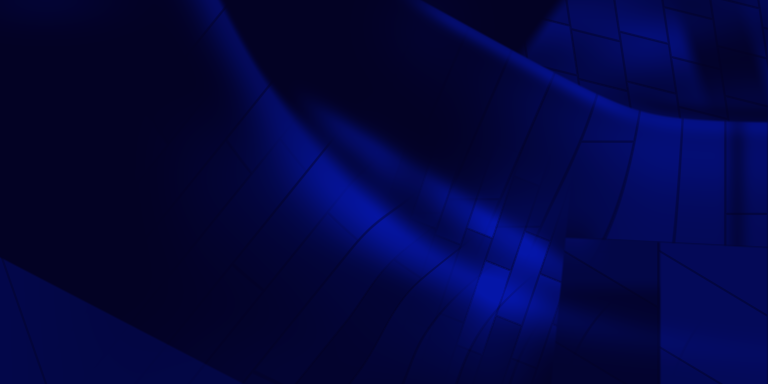
A WebGL 1 fragment shader for this background:

```glsl
precision highp float;
uniform vec2 u_resolution;

float hash(vec2 c) {
  return fract(sin(dot(c, vec2(41.3, 289.1))) * 4375.5);
}

float bell(float d, float width) {
  d /= width;
  return exp(-d * d);
}

// Antialiased step, 1 where d is positive
float side(float d) {
  return smoothstep(-0.004, 0.004, d);
}

// Thin line that is 1 at d = 0
float seam(float d) {
  return 1.0 - smoothstep(0.001, 0.005, abs(d));
}

// Staggered metal sheets: a tone per cell and dark joints
float panels(vec2 q, vec2 scale, float contrast) {
  q *= scale;
  q.y += hash(vec2(floor(q.x), 7.0));
  vec2 edge = (0.5 - abs(fract(q) - 0.5)) / scale;
  float tone = 1.0 + contrast * (hash(floor(q)) - 0.5);
  return tone * (1.0 - 0.45 * seam(min(edge.x, edge.y)));
}

// Long ridge sweeping from the top to the lower middle
float mainRidge(vec2 p) {
  float crest = exp(1.125 - 2.0 * p.x);
  float d = (p.y - crest) / sqrt(1.0 + 4.0 * crest * crest);
  float high = smoothstep(0.5, 0.85, p.y);
  float lower = bell(d, mix(0.1, 0.06, high) * mix(0.7, 1.0, smoothstep(0.2, 0.4, p.y)));
  float upper = bell(d, mix(0.045, 0.012, high));
  float glow = mix(lower, upper, step(0.0, d));
  glow *= (0.45 + 0.32 * bell(p.y - 0.46, 0.2)) * smoothstep(-0.02, 0.36, p.y);

  // Dim sheets hanging below the ridge
  float haze = 0.17 * bell(d + 0.13, 0.16) * (1.0 - smoothstep(0.45, 0.8, p.y));
  haze *= smoothstep(0.3, 0.55, p.x) * (1.0 - smoothstep(1.25, 1.45, p.x));
  haze += 0.1 * bell(p.x - 0.75, 0.35) * bell(p.y, 0.16);
  vec2 q = vec2(p.x * 0.78 - p.y * 0.63 + 0.16, d);
  q.x += 0.04 * sin(9.0 * p.y) * smoothstep(0.9, 1.1, p.x);
  return glow * panels(q, vec2(4.6, 0.01), 0.2) + haze * panels(q, vec2(9.2, 1.2), 0.6);
}

// Second fold and the patchwork it opens into
float middleFold(vec2 p) {
  float d = (p.y - 0.69 + 0.63 * (p.x - 0.85)) / 1.18;
  float opening = smoothstep(0.95, 1.3, p.x);
  float fold = bell(d, d > 0.0 ? 0.032 : 0.055);
  fold *= 0.48 * smoothstep(0.74, 0.92, p.x) * (1.0 - 0.35 * bell(p.x - 1.08, 0.07));
  fold += 0.14 * bell(d + 0.07, 0.1) * smoothstep(0.9, 1.0, p.x);
  float patchwork = 0.45 * bell(p.x - 1.33, 0.14) * bell(p.y - 0.27, 0.18);
  float inside = side(1.435 + 0.1 * p.y - p.x);
  vec2 q = vec2(p.x - 0.34 * p.y, p.y + 0.4 * p.x);
  float sheets = panels(q, vec2(13.0, 4.0), 0.65);
  return inside * (fold * mix(1.0, sheets, 0.6 * opening) + patchwork * sheets);
}

// Right ridge: lit crest, hanging strips below, folded sheets above
float rightSide(vec2 p) {
  float h = 0.325 - 0.56 * (p.x - 1.09);
  float crest = 0.675 + 0.5 * (h + sqrt(h * h + 0.005));
  float d = (p.y - crest) * 0.9;
  float below = side(-d);

  float lean = 0.35 * (1.0 - smoothstep(1.4, 1.9, p.x));
  float s = p.x + lean * (crest - p.y);
  float rim = bell(d + 0.01, 0.024) * smoothstep(1.0, 1.2, p.x);
  rim *= mix(0.5, 0.22, smoothstep(1.5, 1.7, p.x));
  float strips = smoothstep(1.22, 1.75, s) * (0.36 + 0.14 * bell(d + 0.08, 0.09));
  strips += 0.06 * smoothstep(1.05, 1.3, s) * bell(d + 0.1, 0.14);
  strips *= panels(vec2(s, p.y), vec2(9.0, 0.9), 0.45);
  strips *= 1.0 - 0.5 * bell(p.x - 1.92, 0.025);
  float hem = p.y - 0.375 + 0.05 * (p.x - 1.59);
  float blend = smoothstep(1.5, 1.6, p.x);
  strips *= mix(smoothstep(-0.1, 0.1, hem), side(hem), blend);
  strips *= 1.0 - 0.4 * blend * seam(hem);

  // Lower sheets
  float bright = side(p.x - 1.72);
  float sheets = mix(0.09 + 0.15 * smoothstep(0.22, 0.28, p.y), 0.4 - 0.2 * (0.3 - p.y) * (2.0 - p.x), bright);
  sheets *= panels(vec2(p.x, p.y + 0.6 * p.x), vec2(3.5, 4.0), 0.25);
  sheets *= side(-hem) * side(p.x - 1.435 - 0.1 * p.y);

  // Upper sheets with a shadowed hollow
  float wave = sin(24.0 * p.y + 7.0 * p.x) + 0.6 * sin(13.0 * p.x - 31.0 * p.y);
  float upper = 0.33 + 0.07 * wave + 0.2 * bell(p.x - 1.66, 0.17) * bell(p.y - 0.91, 0.09);
  upper *= smoothstep(-0.02, 0.03, p.x - 1.37 - 0.75 * (p.y - 0.88));
  float across = abs(p.x - 1.895 + 0.3 * (p.y - 0.83));
  float hollow = (1.0 - smoothstep(0.06, 0.11, across)) * bell(p.y - 0.84, 0.12);
  upper *= 1.0 - 0.85 * hollow;
  upper *= 1.0 - 0.5 * bell(d - 0.02, 0.018) * smoothstep(1.6, 1.75, p.x);
  upper *= panels(vec2(p.x + 0.15 * p.y, p.y + 0.25 * p.x), vec2(8.0, 8.0), 0.3);

  return (rim + strips) * below + sheets + upper * side(d);
}

void main() {
  vec2 p = gl_FragCoord.xy / u_resolution.y;
  p.x *= 2.0 * u_resolution.y / u_resolution.x;

  float light = mainRidge(p) + middleFold(p) + rightSide(p);

  // Lower left sheet and faint upper left corner
  float sheet = side(0.33 - 0.52 * p.x - p.y) * (0.29 - 0.2 * p.x);
  light += sheet * (1.0 - 0.4 * seam(p.x - 0.12 + 0.35 * p.y));
  light += 0.12 * bell(p.x - 0.12, 0.18) * bell(p.y - 1.0, 0.07);
  light += 0.07 * bell(p.x - 1.1, 0.12) * bell(p.y - 0.93, 0.12);

  light = clamp(light, 0.0, 1.0);
  vec3 color = mix(vec3(0.01, 0.006, 0.14), vec3(0.02, 0.085, 0.66), light);
  gl_FragColor = vec4(color, 1.0);
}
```
